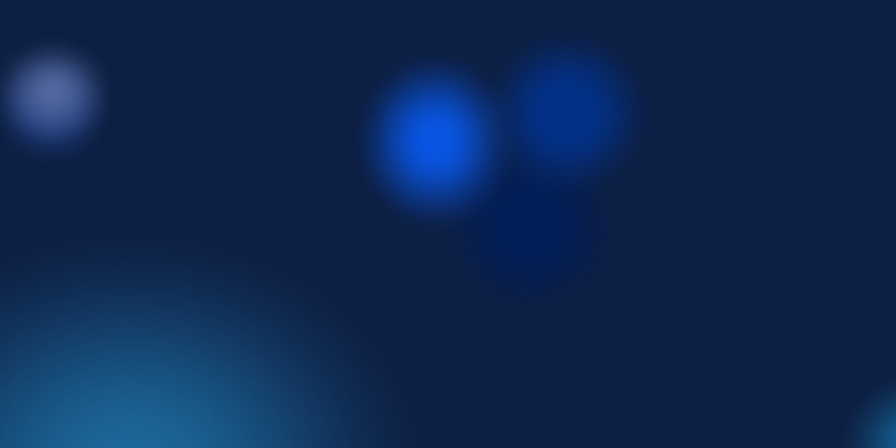
This background is drawn by a WebGL 1 fragment shader. Its source:

```glsl
precision highp float;

// Soft, out-of-focus lights on a deep navy field.
// Each light is an ellipse with a smooth falloff, blended over the last;
// a faint grain hides banding in the slow gradients.

uniform vec2 u_resolution;

// Colours
const vec3 NAVY = vec3(0.050, 0.120, 0.260);
const vec3 DEEP_BLUE = vec3(0.000, 0.115, 0.350);
const vec3 ROYAL_BLUE = vec3(0.008, 0.190, 0.530);
const vec3 BRIGHT_BLUE = vec3(0.035, 0.330, 0.880);
const vec3 DUSK_BLUE = vec3(0.140, 0.270, 0.560);
const vec3 PALE_BLUE = vec3(0.340, 0.420, 0.630);
const vec3 TEAL = vec3(0.110, 0.410, 0.610);
const vec3 CORNER_TEAL = vec3(0.080, 0.390, 0.590);

// Centres and radii, in canvas heights
const vec2 DEEP_POS = vec2(1.185, 0.500);
const vec2 DEEP_SIZE = vec2(0.220, 0.225);
const vec2 ROYAL_POS = vec2(1.265, 0.747);
const vec2 ROYAL_SIZE = vec2(0.205, 0.205);
const vec2 BRIGHT_POS = vec2(0.972, 0.684);
const vec2 BRIGHT_SIZE = vec2(0.195, 0.215);
const vec2 DUSK_POS = vec2(0.115, 0.755);
const vec2 DUSK_SIZE = vec2(0.145, 0.135);
const vec2 PALE_POS = vec2(0.118, 0.797);
const vec2 PALE_SIZE = vec2(0.145, 0.130);
const vec2 TEAL_POS = vec2(0.290, -0.050);
const vec2 TEAL_SIZE = vec2(0.720, 0.580);
const vec2 CORNER_POS = vec2(2.050, 0.010);
const vec2 CORNER_SIZE = vec2(0.190, 0.170);

const float GRAIN_CELLS = 256.0;  // cells per canvas height
const float GRAIN_AMOUNT = 0.006;

// 1 inside the core (a fraction of the radius), fading to 0 at the rim
float glow(vec2 p, vec2 center, vec2 size, float core) {
  return 1.0 - smoothstep(core, 1.0, length((p - center) / size));
}

float hash(vec2 cell) {
  vec3 q = fract(vec3(cell.xyx) * 0.1031);
  q += dot(q, q.yzx + 33.33);
  return fract((q.x + q.y) * q.z);
}

void main() {
  vec2 p = gl_FragCoord.xy / u_resolution.y;
  // Keep the layout spread across the width at any aspect ratio
  p.x *= 2.0 * u_resolution.y / u_resolution.x;

  vec3 color = NAVY;

  // Wide light rising from below, and its small echo in the corner
  color = mix(color, TEAL, glow(p, TEAL_POS, TEAL_SIZE, 0.0));
  color = mix(color, CORNER_TEAL, glow(p, CORNER_POS, CORNER_SIZE, 0.0));

  // Blue cluster, from dark to bright
  color = mix(color, DEEP_BLUE, glow(p, DEEP_POS, DEEP_SIZE, 0.1));
  color = mix(color, ROYAL_BLUE, glow(p, ROYAL_POS, ROYAL_SIZE, 0.2));
  color = mix(color, BRIGHT_BLUE, glow(p, BRIGHT_POS, BRIGHT_SIZE, 0.1));

  // Pale light with a bluer lower half
  color = mix(color, DUSK_BLUE, 0.8 * glow(p, DUSK_POS, DUSK_SIZE, 0.1));
  color = mix(color, PALE_BLUE, 0.9 * glow(p, PALE_POS, PALE_SIZE, 0.0));

  color += GRAIN_AMOUNT * (hash(floor(p * GRAIN_CELLS)) - 0.5);
  gl_FragColor = vec4(color, 1.0);
}
```
